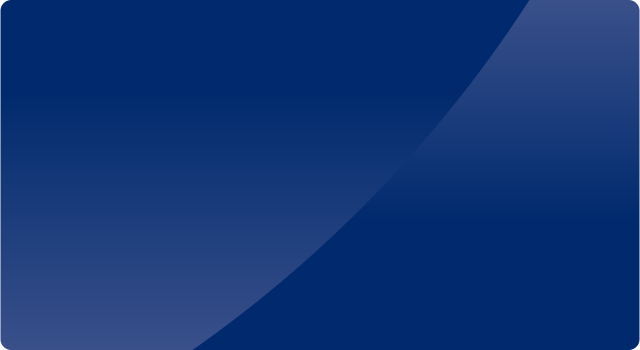
This background is drawn by a Shadertoy shader. Its source:

```glsl
float roundedBox(vec2 p, vec2 halfSize, float radius) {
    vec2 q = abs(p) - halfSize + radius;
    return length(max(q, 0.0)) + min(max(q.x, q.y), 0.0) - radius;
}

// Coverage of the inside of a shape, softened over one pixel
float coverage(float dist) {
    return clamp(0.5 - dist * iResolution.y, 0.0, 1.0);
}

void mainImage(out vec4 fragColor, in vec2 fragCoord) {
    vec2 p = fragCoord / iResolution.y;
    vec2 center = 0.5 * iResolution.xy / iResolution.y;

    // Large arc dividing the panel into two sheens
    float upperLeft = coverage(length(p - vec2(-1.526, 2.962)) - 3.617);

    // One sheen rises from the bottom, the other falls from the top
    float risingSheen = clamp(1.0 - p.y / 0.738, 0.0, 1.0);
    float fallingSheen = clamp((p.y - 0.37) / 0.63, 0.0, 1.0);
    float sheen = mix(fallingSheen, risingSheen, upperLeft);

    vec3 navy = vec3(0.0, 0.165, 0.428);
    vec3 paleBlue = vec3(0.225, 0.313, 0.543);
    vec3 color = mix(navy, paleBlue, sheen);

    // Rounded panel on white, inset slightly at the sides
    float panel = coverage(roundedBox(p - center, center - vec2(0.0014, 0.0), 0.031));
    fragColor = vec4(mix(vec3(1.0), color, panel), 1.0);
}
```
